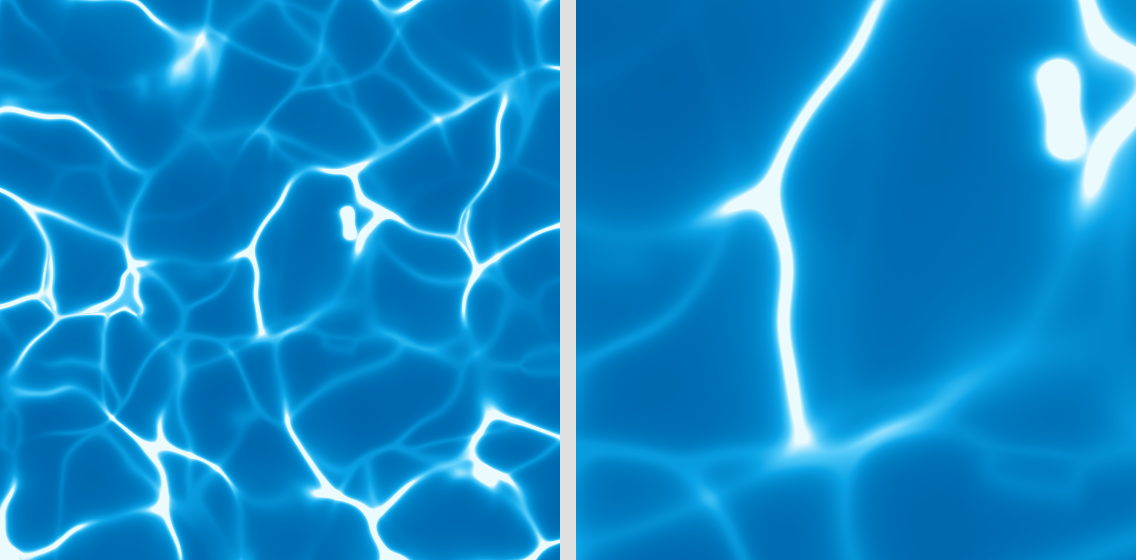
Left: the whole. Right: its middle third, enlarged.
This texture is drawn by a Shadertoy shader. Its source:

```glsl
const float MAIN_CELLS = 4.8;      // bright web cells across the canvas
const float FAINT_CELLS = 5.6;     // soft web cells across the canvas
const float JITTER = 0.92;         // irregularity of the cells
const float CORNER_SHARPNESS = 30.0;
const float BEND = 0.75;           // slow curving of the strands
const float RIPPLE = 0.14;         // small wobble of the strands
const float HALO = 0.19;
const float HALO_WIDTH = 0.12;
const float LENS_WIDTH = 0.085;    // half width of split strands

const vec3 DEEP = vec3(0.00, 0.355, 0.625);
const vec3 WATER = vec3(0.00, 0.50, 0.77);
const vec3 BRIGHT = vec3(0.04, 0.64, 0.90);
const vec3 PALE = vec3(0.34, 0.80, 0.98);
const vec3 GLINT = vec3(0.92, 0.98, 0.99);

// Integer hash, two values in 0..1
vec2 hash2(vec2 cell) {
    uvec2 v = uvec2(ivec2(cell)) * 1664525u + 1013904223u;
    v.x += v.y * 1664525u;
    v.y += v.x * 1664525u;
    v ^= v >> 16u;
    v.x += v.y * 1664525u;
    v.y += v.x * 1664525u;
    v ^= v >> 16u;
    return vec2(v & 65535u) / 65535.0;
}

// Smooth value noise, two channels
vec2 noise2(vec2 p) {
    vec2 i = floor(p), f = p - i;
    f = f * f * f * (f * (f * 6.0 - 15.0) + 10.0);
    return mix(mix(hash2(i), hash2(i + vec2(1, 0)), f.x),
               mix(hash2(i + vec2(0, 1)), hash2(i + vec2(1, 1)), f.x), f.y);
}

vec2 warp(vec2 p) {
    return p + BEND * (noise2(p * 0.9 + 17.0) - 0.5)
             + RIPPLE * (noise2(p * 2.7 + 51.0) - 0.5);
}

vec2 cellPoint(vec2 cell) {
    return cell + 0.5 + JITTER * (hash2(cell) - 0.5);
}

// Distance to the nearest cell border, rounded at the junctions
float webDistance(vec2 p) {
    vec2 home = floor(p), nearestCell = home, nearest = vec2(0.0);
    float best = 1e3;
    for (int y = -1; y <= 1; y++)
    for (int x = -1; x <= 1; x++) {
        vec2 cell = home + vec2(x, y);
        vec2 offset = cellPoint(cell) - p;
        float d = dot(offset, offset);
        if (d < best) { best = d; nearest = offset; nearestCell = cell; }
    }
    float sum = 0.0;
    for (int y = -2; y <= 2; y++)
    for (int x = -2; x <= 2; x++) {
        vec2 cell = nearestCell + vec2(x, y);
        if (x == 0 && y == 0) continue;
        vec2 offset = cellPoint(cell) - p;
        float d = dot(0.5 * (nearest + offset), normalize(offset - nearest));
        sum += exp(-CORNER_SHARPNESS * d);
    }
    return max(0.0, -log(sum) / CORNER_SHARPNESS);
}

float strand(float d, float width) {
    return width * width / (width * width + d * d);
}

// Bright strands that fade, sharpen and split along their length
float mainWeb(vec2 p) {
    float d = webDistance(warp(p));
    float strength = smoothstep(0.26, 0.80, noise2(p * 1.5 + 83.0).x);
    float lens = LENS_WIDTH * smoothstep(0.74, 0.93, noise2(p * 1.7 + 29.0).y);
    float fill = 0.45 * strength * smoothstep(0.01, 0.04, lens)
               * (1.0 - smoothstep(lens * 0.8, lens + 0.012, d));
    float core = mix(0.16, 1.10, strength)
               * strand(abs(d - lens), mix(0.055, 0.021, strength));
    float halo = HALO * mix(0.45, 1.0, strength) * exp(-d / HALO_WIDTH);
    return core + halo + fill;
}

// Soft out-of-focus strands
float faintWeb(vec2 p) {
    float d = webDistance(warp(p + 37.0));
    float strength = smoothstep(0.25, 0.85, noise2(p * 1.1 + 7.0).y);
    return mix(0.03, 0.32, strength) * strand(d, 0.05);
}

vec3 waterColour(float light) {
    vec3 c = mix(DEEP, WATER, clamp(light * 4.0, 0.0, 1.0));
    c = mix(c, BRIGHT, clamp(light * 4.0 - 1.0, 0.0, 1.0));
    c = mix(c, PALE, clamp(light * 4.0 - 2.0, 0.0, 1.0));
    return mix(c, GLINT, clamp(light * 4.0 - 3.0, 0.0, 1.0));
}

void mainImage(out vec4 fragColor, in vec2 fragCoord) {
    vec2 uv = fragCoord / iResolution.y;

    // Uneven depth of the water
    vec2 depth = noise2(warp(uv * 4.0 + 5.0));
    float light = 0.02 + 0.07 * depth.x + 0.05 * noise2(uv * 9.0 + depth).y;

    light += mainWeb(uv * MAIN_CELLS + 3.0);
    light += faintWeb(uv * FAINT_CELLS);
    fragColor = vec4(waterColour(light), 1.0);
}
```
